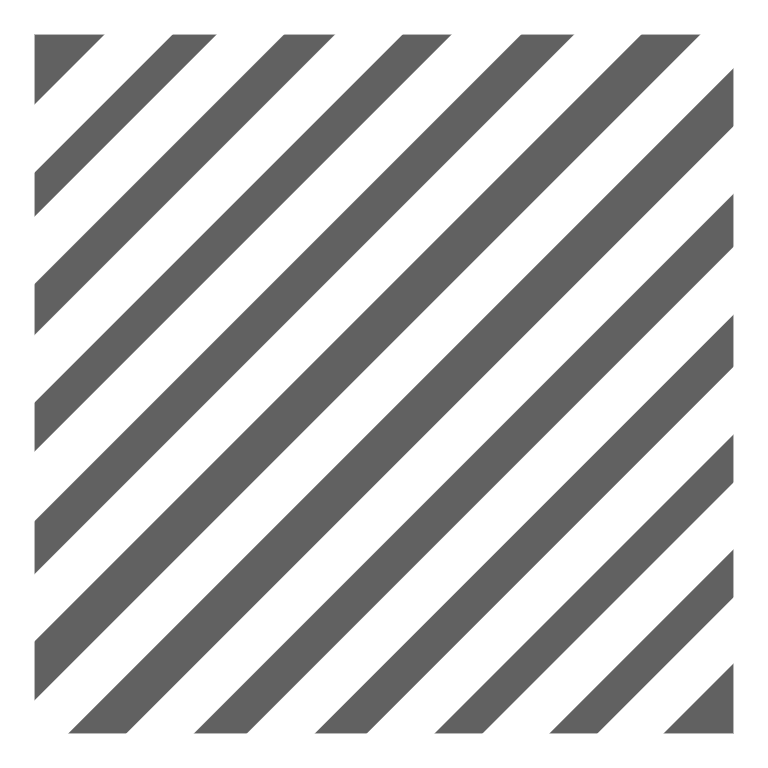
This pattern is drawn by a Shadertoy shader. Its source:

```glsl
const vec3 PAPER = vec3(1.0);
const vec3 INK = vec3(0.38);
const float PANEL_HALF = 0.455;       // half side of the striped square
const float STRIPE_PITCH = 0.1641;    // spacing at the central diagonal
const float PITCH_SHRINK = 0.00182;   // spacing lost toward the corners
const float CORNER_START = 0.8190;    // diagonal offset of the solid corners
const int STRIPES = 10;
// Stripe widths along the x axis, upper left to lower right
const float WIDTHS[STRIPES] = float[](
    0.0573, 0.0664, 0.0638, 0.0690, 0.0768,
    0.0755, 0.0690, 0.0677, 0.0625, 0.0625);

// Stripes crowd slightly as they move away from the centre
float stripeCentre(int i) {
    float k = float(i) - 0.5 * float(STRIPES - 1);
    return k * (STRIPE_PITCH - PITCH_SHRINK * abs(k));
}

// Signed distance to the diagonal stripes and corner triangles
float stripesDistance(vec2 p) {
    float diagonal = p.x - p.y;
    float d = CORNER_START - abs(diagonal);
    for (int i = 0; i < STRIPES; i++) {
        d = min(d, abs(diagonal - stripeCentre(i)) - 0.5 * WIDTHS[i]);
    }
    return d * inversesqrt(2.0);
}

float panelDistance(vec2 p) {
    return max(abs(p.x), abs(p.y)) - PANEL_HALF;
}

float coverage(float d, float pixel) {
    return clamp(0.5 - d / pixel, 0.0, 1.0);
}

void mainImage(out vec4 fragColor, in vec2 fragCoord) {
    float pixel = 1.0 / min(iResolution.x, iResolution.y);
    vec2 p = (fragCoord - 0.5 * iResolution.xy) * pixel;

    // Clip the stripes to the square panel
    float ink = coverage(stripesDistance(p), pixel) * coverage(panelDistance(p), pixel);
    fragColor = vec4(mix(PAPER, INK, ink), 1.0);
}
```
